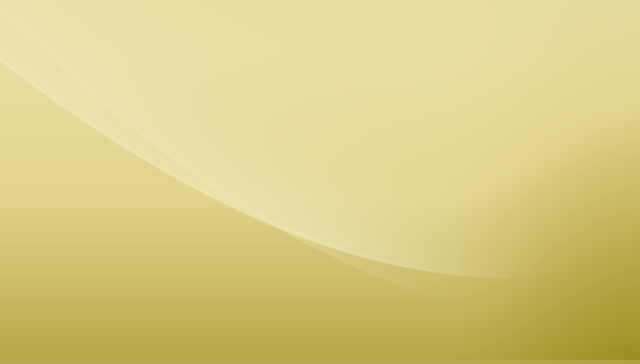
Give the GLSL for this background, as a Shadertoy shader.

```glsl
// Soft golden backdrop: a vertical olive-to-cream ramp that darkens to the right,
// crossed by two translucent sheets. Each sheet is bounded below by a sweeping
// curve, brightest at that edge and fading upward and to the right.

// Olive at the base, gold in the middle, cream at the top
vec3 goldRamp(float height) {
    vec3 lower = mix(vec3(0.71, 0.65, 0.27), vec3(0.88, 0.825, 0.54),
                     min(height / 0.45, 1.0));
    return mix(lower, vec3(0.91, 0.866, 0.63), smoothstep(0.38, 0.88, height));
}

// Main sweep, flattening out near the right
float mainCurve(float x) {
    float d = 0.80 - x;
    return 0.236 + d * d * (1.11 - 0.22 * d);
}

// Second sweep, crossing the main one left of centre
float crossCurve(float x) {
    return 0.977 - 1.771 * x + 0.881 * x * x;
}

// Opacity of a sheet at a signed height above its edge
float sheet(float above, float falloff) {
    float soft = fwidth(above);
    return smoothstep(-soft, soft, above) * exp(-max(above, 0.0) / falloff);
}

void mainImage(out vec4 fragColor, in vec2 fragCoord) {
    vec2 uv = fragCoord / iResolution.xy;

    // Background, with the ramp pushed upward on the right
    float shade = smoothstep(0.68, 1.02, uv.x);
    vec3 color = goldRamp(uv.y - 0.26 * shade);
    color = mix(color, vec3(0.88, 0.84, 0.61), 0.5 * shade * smoothstep(0.5, 1.0, uv.y));

    // Translucent sheets
    float aboveMain = uv.y - mainCurve(uv.x);
    float aboveCross = uv.y - crossCurve(uv.x);
    float mainFade = 1.0 - smoothstep(0.50, 0.88, uv.x);
    float crossFade = 1.0 - smoothstep(0.40, 0.74, uv.x);
    vec3 pale = vec3(0.93, 0.902, 0.74);
    color = mix(color, pale, 0.62 * mainFade * sheet(aboveMain, 0.24));
    color = mix(color, pale, 0.30 * crossFade * sheet(aboveCross, 0.16));

    // Fine bright rims along both edges
    color += 0.025 * mainFade * sheet(aboveMain, 0.008);
    color += 0.012 * crossFade * sheet(aboveCross, 0.006);

    // Slightly lighter strip along the bottom
    float strip = 1.0 - smoothstep(0.009, 0.013, uv.y);
    color = mix(color, vec3(0.74, 0.68, 0.34), 0.6 * strip);

    fragColor = vec4(clamp(color, 0.0, 1.0), 1.0);
}
```
